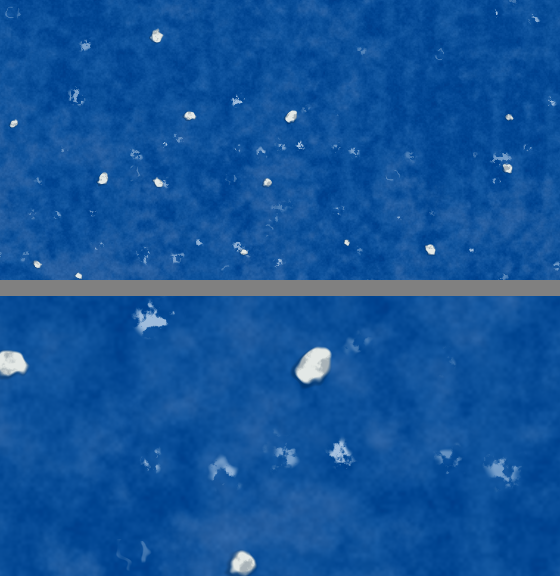
Top, the full canvas; bottom, a detail of the centre.
Give the GLSL for this texture, as a Shadertoy shader.

```glsl
const vec3 DEEP_BLUE = vec3(0.008, 0.277, 0.578);
const vec3 MID_BLUE = vec3(0.055, 0.325, 0.615);
const vec3 DUSTY_BLUE = vec3(0.18, 0.385, 0.635);
const vec3 SCUFF_BLUE = vec3(0.68, 0.78, 0.89);
const vec3 CHIP_WHITE = vec3(0.89, 0.91, 0.90);
const vec3 CHIP_GREY = vec3(0.66, 0.70, 0.72);

float hash(vec2 p) {
    vec3 q = fract(p.xyx * 0.1031);
    q += dot(q, q.yzx + 33.33);
    return fract((q.x + q.y) * q.z);
}

vec2 hash2(vec2 p) {
    return vec2(hash(p + 17.3), hash(p + 71.9));
}

float noise(vec2 p) {
    vec2 i = floor(p), f = fract(p);
    f = f * f * (3.0 - 2.0 * f);
    return mix(mix(hash(i), hash(i + vec2(1, 0)), f.x),
               mix(hash(i + vec2(0, 1)), hash(i + vec2(1, 1)), f.x), f.y);
}

float fbm(vec2 p) {
    float sum = 0.0, amp = 0.5;
    for (int i = 0; i < 5; i++) {
        sum += amp * noise(p);
        p = mat2(1.6, 1.2, -1.2, 1.6) * p + 5.7;
        amp *= 0.5;
    }
    return sum / 0.97;
}

mat2 rotation(float a) {
    return mat2(cos(a), sin(a), -sin(a), cos(a));
}

// Offset from the jittered centre of the cell that holds p
vec2 scatter(vec2 p, float cell, float jitter, float seed, out vec2 id) {
    id = floor(p / cell) + seed;
    vec2 centre = 0.5 + jitter * (hash2(id) - 0.5);
    return (fract(p / cell) - centre) * cell;
}

// Signed distance to a ragged, slightly oval blob
float blob(vec2 q, float radius, float ragged, vec2 id) {
    q = rotation(6.283 * hash(id + 3.1)) * q;
    float wobble = noise(q / radius * 1.7 + id * 9.0) - 0.5;
    return length(q * vec2(0.88, 1.15)) - radius * (1.0 + ragged * wobble);
}

vec3 paintedWall(vec2 p, float wear) {
    float cloud = fbm(p * 4.0);
    float mottle = fbm(p * 26.0 + 40.0);
    float streak = noise(vec2(p.x * 28.0, p.y * 3.0));
    float grain = noise(p * 95.0) + noise(p * 190.0 + 9.0) - 1.0;
    float tone = 0.4 * cloud + 0.4 * mottle + 0.2 * streak + 0.08 * (wear - 0.25);
    vec3 col = mix(DEEP_BLUE, MID_BLUE, smoothstep(0.36, 0.6, tone));
    float dust = smoothstep(0.54, 0.86, 0.5 * cloud + 0.5 * mottle + 0.15 * wear);
    col = mix(col, DUSTY_BLUE, 0.8 * dust);
    return col + 0.032 * grain + 0.05 * (mottle - 0.5);
}

// Broken specks, as coverage
float scuffs(vec2 p, float cell, float share, float seed, float soft) {
    vec2 id;
    vec2 q = scatter(p, cell, 0.5, seed, id);
    float radius = cell * mix(0.08, 0.17, hash(id + 5.0));
    float d = blob(q, radius, 0.8, id);
    float patches = smoothstep(0.46, 0.62, fbm(p * 85.0 + seed));
    float present = step(hash(id), share);
    float strength = mix(0.3, 1.0, hash(id + 8.0));
    return present * strength * patches * smoothstep(soft, -radius * 0.5, d);
}

// Faint, interrupted blister outlines, as coverage
float blisters(vec2 p, float cell, float share, float seed, float soft) {
    vec2 id;
    vec2 q = scatter(p, cell, 0.5, seed, id);
    float radius = cell * mix(0.09, 0.16, hash(id + 5.0));
    float rim = abs(blob(q, radius, 0.6, id)) - 0.001;
    float gaps = smoothstep(0.36, 0.7, noise(p * 70.0 + seed));
    return step(hash(id), share) * gaps * smoothstep(soft, 0.0, rim);
}

// Flaked chips with a thin dark edge
vec3 addChips(vec3 col, vec2 p, float cell, float share, vec2 sizes, float seed, float soft) {
    vec2 id;
    vec2 q = scatter(p, cell, 0.7, seed, id);
    float present = step(hash(id), share);
    float radius = mix(sizes.x, sizes.y, hash(id + 5.0));
    float d = blob(q, radius, 0.5, id);
    float edge = smoothstep(0.005, 0.0, d + 0.1 * (q.x + q.y));
    float flake = smoothstep(0.3, 0.55, fbm(p * 75.0));
    col *= 1.0 - 0.2 * present * edge;
    return mix(col, mix(CHIP_GREY, CHIP_WHITE, flake), present * smoothstep(soft, -soft, d));
}

void mainImage(out vec4 fragColor, in vec2 fragCoord) {
    vec2 p = fragCoord / iResolution.y;
    float aspect = iResolution.x / iResolution.y;
    float soft = max(1.0 / iResolution.y, 0.0025);

    // Wear grows toward the lower left
    float low = smoothstep(0.7, 0.0, p.y);
    float wear = low * mix(1.0, 0.4, p.x / aspect);

    vec3 col = paintedWall(p, wear);
    float marks = scuffs(p, 0.19, 0.18 + 0.4 * wear, 11.0, soft);
    marks = max(marks, scuffs(p + 0.07, 0.12, 0.12 + 0.35 * wear, 53.0, soft));
    marks = max(marks, 0.35 * blisters(p + 0.03, 0.15, 0.02 + 0.35 * wear, 87.0, soft));
    col = mix(col, SCUFF_BLUE, 0.95 * marks);
    col = addChips(col, p, 0.25, 0.42, vec2(0.015, 0.025), 29.0, soft);
    col = addChips(col, p + 0.11, 0.29, 0.25, vec2(0.009, 0.017), 64.0, soft);
    fragColor = vec4(clamp(col, 0.0, 1.0), 1.0);
}
```
